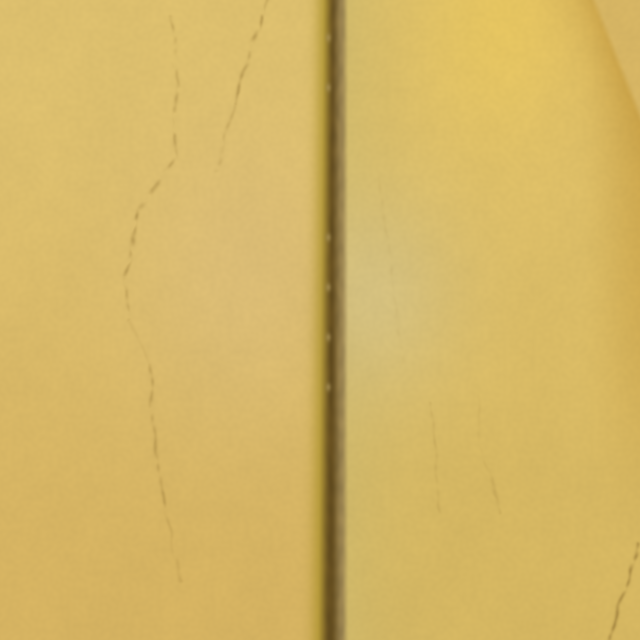
Give the GLSL for this texture, as a WebGL 1 fragment shader.

```glsl
precision highp float;
// Two aged yellow plaster panels split by a dark vertical seam, with hairline cracks.

uniform vec2 u_resolution;

const vec3 LEFT_LOW = vec3(0.835, 0.70, 0.38);
const vec3 LEFT_HIGH = vec3(0.865, 0.75, 0.43);
const vec3 LEFT_BLUSH = vec3(0.86, 0.74, 0.47);
const vec3 RIGHT_LOW = vec3(0.835, 0.715, 0.38);
const vec3 RIGHT_HIGH = vec3(0.87, 0.75, 0.41);
const vec3 WARM_LIGHT = vec3(0.91, 0.78, 0.375);
const vec3 PALE_LIGHT = vec3(0.83, 0.755, 0.51);
const vec3 SEAM_TINT = vec3(0.80, 0.72, 0.42);
const vec3 SHADE = vec3(0.78, 0.62, 0.26);
const vec3 FLAP = vec3(0.84, 0.71, 0.39);
const vec3 OLIVE = vec3(0.66, 0.56, 0.16);
const vec3 SEAM_DARK = vec3(0.39, 0.30, 0.12);
const vec3 SEAM_LIGHT = vec3(0.60, 0.51, 0.31);
const vec3 FLECK = vec3(0.66, 0.57, 0.34);
const vec3 CRACK = vec3(0.54, 0.42, 0.18);

const float SEAM_RIGHT = 0.537;
const float CRACK_WIDTH = 0.0034;
const float FLECK_STEP = 0.078;
const float GRAIN = 0.02;

vec2 gradient(vec2 cell) {
  vec3 q = fract(cell.xyx * vec3(0.1031, 0.1030, 0.0973));
  q += dot(q, q.yzx + 33.33);
  float angle = 6.2832 * fract((q.x + q.y) * q.z);
  return vec2(cos(angle), sin(angle));
}

float noise(vec2 p) {
  vec2 i = floor(p);
  vec2 f = p - i;
  vec2 w = f * f * f * (f * (f * 6.0 - 15.0) + 10.0);
  float a = dot(gradient(i), f);
  float b = dot(gradient(i + vec2(1.0, 0.0)), f - vec2(1.0, 0.0));
  float c = dot(gradient(i + vec2(0.0, 1.0)), f - vec2(0.0, 1.0));
  float d = dot(gradient(i + 1.0), f - 1.0);
  return mix(mix(a, b, w.x), mix(c, d, w.x), w.y);
}

float glow(vec2 p, vec2 center, vec2 radius) {
  vec2 q = (p - center) / radius;
  return exp(-dot(q, q));
}

float crack(vec2 p, vec2 a, vec2 b) {
  vec2 ab = b - a;
  float t = clamp(dot(p - a, ab) / dot(ab, ab), 0.0, 1.0);
  float d = length(p - a - ab * t) / CRACK_WIDTH;
  return exp(-d * d);
}

// Broken hairlines on the left panel
float leftCracks(vec2 p) {
  float c = 0.4 * crack(p, vec2(0.268, 0.975), vec2(0.276, 0.90));
  c = max(c, 0.5 * crack(p, vec2(0.276, 0.90), vec2(0.273, 0.755)));
  c = max(c, 0.5 * crack(p, vec2(0.273, 0.755), vec2(0.216, 0.67)));
  c = max(c, 0.8 * crack(p, vec2(0.216, 0.67), vec2(0.196, 0.57)));
  c = max(c, 0.4 * crack(p, vec2(0.196, 0.57), vec2(0.202, 0.50)));
  c = max(c, 0.15 * crack(p, vec2(0.202, 0.50), vec2(0.234, 0.43)));
  c = max(c, 0.5 * crack(p, vec2(0.234, 0.43), vec2(0.239, 0.34)));
  c = max(c, 0.5 * crack(p, vec2(0.239, 0.34), vec2(0.256, 0.21)));
  c = max(c, 0.3 * crack(p, vec2(0.256, 0.21), vec2(0.283, 0.09)));
  c = max(c, 0.65 * crack(p, vec2(0.417, 1.0), vec2(0.365, 0.84)));
  return max(c, 0.4 * crack(p, vec2(0.365, 0.84), vec2(0.339, 0.735)));
}

// Fainter hairlines on the right panel
float rightCracks(vec2 p) {
  float c = 0.12 * crack(p, vec2(0.595, 0.72), vec2(0.628, 0.43));
  c = max(c, 0.22 * crack(p, vec2(0.672, 0.37), vec2(0.688, 0.20)));
  c = max(c, 0.15 * crack(p, vec2(0.742, 0.40), vec2(0.757, 0.28)));
  c = max(c, 0.28 * crack(p, vec2(0.757, 0.28), vec2(0.782, 0.20)));
  return max(c, 0.9 * crack(p, vec2(0.997, 0.15), vec2(0.953, 0.0)));
}

void main() {
  vec2 p = gl_FragCoord.xy / u_resolution;

  // Panel gradients and light pools
  vec3 left = mix(LEFT_LOW, LEFT_HIGH, smoothstep(0.0, 0.9, p.y));
  left = mix(left, LEFT_BLUSH, 0.8 * glow(p, vec2(0.38, 0.58), vec2(0.18, 0.24)));
  vec3 right = mix(RIGHT_LOW, RIGHT_HIGH, smoothstep(0.0, 0.9, p.y));
  right = mix(right, WARM_LIGHT, 0.85 * glow(p, vec2(0.78, 0.97), vec2(0.13, 0.18)));
  right = mix(right, SEAM_TINT, 0.75 * exp(-max(p.x - SEAM_RIGHT, 0.0) / 0.07));
  right = mix(right, PALE_LIGHT, 0.85 * glow(p, vec2(0.58, 0.54), vec2(0.13, 0.16)));

  // Shaded right side and folded corner
  float side = smoothstep(0.90, 1.02, p.x) * smoothstep(0.1, 0.6, p.y);
  right = mix(right, SHADE, 0.55 * side);
  float fold = dot(p - vec2(0.927, 1.0), vec2(0.928, 0.372));
  right = mix(right, SHADE, 0.75 * exp(min(fold, 0.0) / 0.04));
  right = mix(right, FLAP, smoothstep(-0.006, 0.007, fold));
  vec3 color = mix(left, right, smoothstep(0.52, 0.53, p.x));

  // Mottling, fine grain and cracks
  float mottle = 0.7 * noise(p * vec2(9.0, 6.0)) + 0.6 * noise(p * 32.0 + 7.0);
  color *= 1.0 + GRAIN * (mottle + 0.8 * noise(p * 110.0));
  vec2 bent = p + 0.006 * vec2(noise(p * 26.0), noise(p * 26.0 + 40.0));
  float broken = clamp(0.55 + 1.6 * noise(p * 60.0 + 11.0), 0.05, 1.0);
  color = mix(color, CRACK, 0.55 * broken * max(leftCracks(bent), rightCracks(bent)));

  // Seam: olive fringe, dark groove, lighter right lip
  float seamLeft = mix(0.503, 0.511, p.y);
  float fringe = exp(-pow(max(seamLeft - p.x, 0.0) / 0.017, 2.0));
  color = mix(color, OLIVE, 0.75 * fringe * (1.0 - smoothstep(0.515, 0.53, p.x)));
  float groove = smoothstep(seamLeft - 0.008, seamLeft + 0.012, p.x)
    * (1.0 - smoothstep(SEAM_RIGHT - 0.004, SEAM_RIGHT + 0.009, p.x));
  vec3 seam = mix(SEAM_DARK, SEAM_LIGHT, smoothstep(0.517, 0.535, p.x));
  color = mix(color, seam * (1.0 + 0.1 * noise(p * vec2(90.0, 40.0))), groove);

  // Pale flecks along the groove
  for (int k = 0; k < 8; k++) {
    float hidden = (k == 2 || k == 3) ? 0.0 : 1.0;
    vec2 center = vec2(0.513, 0.941 - float(k) * FLECK_STEP);
    color = mix(color, FLECK, 0.65 * hidden * glow(p, center, vec2(0.0045, 0.0065)));
  }
  gl_FragColor = vec4(color, 1.0);
}
```
